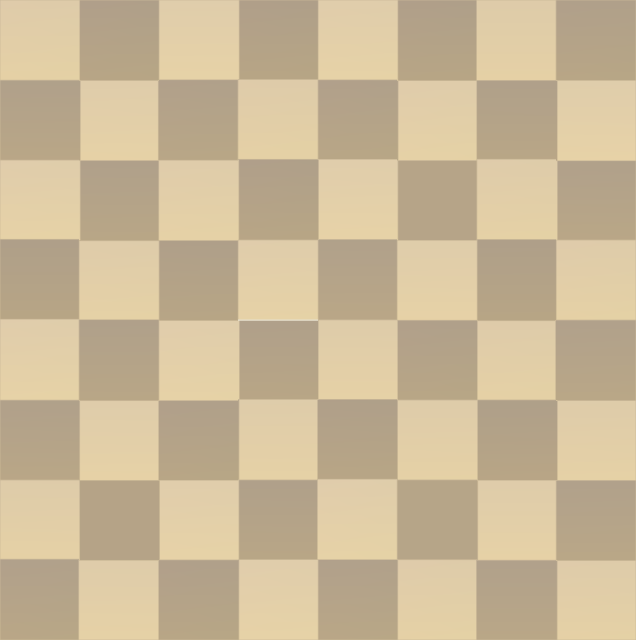
Reproduce this pattern procedurally as a Shadertoy shader.

```glsl
#define REPEATS 8.0
#define JITTER 0.022
#define SEAM 0.010
#define BANDS 9.0
#define VARIATION 0.008
#define RARE 0.97
#define LIGHT_TOP vec3(0.872, 0.800, 0.667)
#define LIGHT_BOTTOM vec3(0.902, 0.821, 0.651)
#define DARK_TOP vec3(0.688, 0.627, 0.541)
#define DARK_BOTTOM vec3(0.724, 0.651, 0.526)
#define CHALK vec3(0.94, 0.93, 0.87)
#define MOSS vec3(0.43, 0.54, 0.42)

// Hash of a cell index, wrapped to the board
float hash(vec2 cell, float seed) {
    vec3 p = fract(vec3(mod(cell, REPEATS), seed) * vec3(0.1031, 0.1030, 0.0973) + 0.017);
    p += dot(p, p.yzx + 33.33);
    return fract((p.x + p.y) * p.z);
}

// Small misalignment of each seam segment; the outer seams stay straight
vec2 seamOffset(vec2 corner, vec2 cell) {
    vec2 inner = step(0.5, mod(corner, REPEATS));
    vec2 shift = vec2(hash(vec2(corner.x, cell.y), 1.0),
                      hash(vec2(cell.x, corner.y), 2.0)) - 0.5;
    return shift * JITTER * inner;
}

// Square colour: faintly banded vertical gradient with a diagonal warm tint
vec3 squareColor(vec3 top, vec3 bottom, vec2 local, vec2 cell) {
    float banded = (floor(local.y * BANDS) + 0.5) / BANDS;
    float height = mix(local.y, banded, 0.5);
    float flatSquare = step(RARE, hash(cell, 3.0));
    vec3 color = mix(bottom, top, mix(height, 0.3, flatSquare));
    float tilt = (local.y - local.x) * (hash(cell, 4.0) - 0.2);
    color += vec3(0.006, -0.002, 0.004) * tilt * (1.0 - flatSquare);
    return color + VARIATION * (hash(cell, 5.0) - 0.5);
}

void mainImage(out vec4 fragColor, in vec2 fragCoord) {
    vec2 p = fragCoord / iResolution.xy * REPEATS;
    vec2 pixel = REPEATS / iResolution.xy;

    // Signed distance to the nearest seams
    vec2 corner = floor(p + 0.5);
    vec2 dist = p - corner - seamOffset(corner, floor(p));
    vec2 softness = max(vec2(SEAM), 0.6 * pixel);
    vec2 side = clamp(dist / softness, -1.0, 1.0);

    // Alternating squares, dark at the lower left
    float parity = 1.0 - 2.0 * mod(corner.x + corner.y, 2.0);
    float light = 0.5 - 0.5 * parity * side.x * side.y;

    vec2 cell = corner - 1.0 + step(0.0, dist);
    vec2 local = clamp(dist + 0.5 - 0.5 * side, 0.0, 1.0);
    vec3 color = mix(squareColor(DARK_TOP, DARK_BOTTOM, local, cell),
                     squareColor(LIGHT_TOP, LIGHT_BOTTOM, local, cell), light);

    // Rare hairline gaps along inner horizontal seams
    vec2 segment = vec2(floor(p.x), corner.y);
    float gap = step(RARE, hash(segment, 6.0)) * step(0.5, mod(corner.y, REPEATS));
    float line = 1.0 - smoothstep(0.0, softness.y * 1.4, abs(dist.y));
    vec3 gapColor = mix(CHALK, MOSS, step(0.6, hash(segment, 7.0)));
    color = mix(color, gapColor, gap * line * 0.85);

    fragColor = vec4(color, 1.0);
}
```
